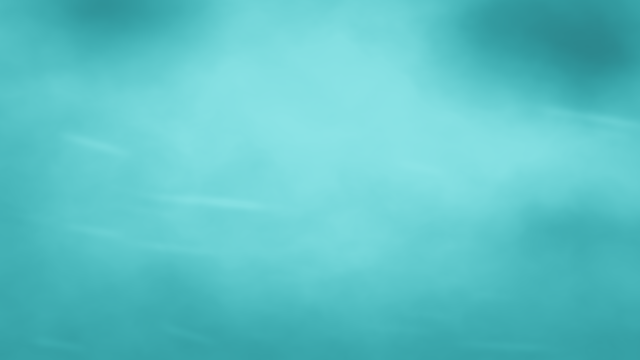
This background is drawn by a Shadertoy shader. Its source:

```glsl
// Teal mist: a broad pale glow between dark cloud banks in the upper corners.
// Soft elliptical lobes, bent by gradient noise, sum to one tone that a colour
// ramp tints; thin slanted wisps drift across the haze.

vec2 hash2(vec2 p) {
    p = vec2(dot(p, vec2(127.1, 311.7)), dot(p, vec2(269.5, 183.3)));
    return fract(sin(p) * 43758.5);
}

float gradientNoise(vec2 p) {
    vec2 i = floor(p), f = fract(p);
    vec2 u = f * f * f * (f * (f * 6.0 - 15.0) + 10.0);
    vec2 e = vec2(0.0, 1.0);
    float a = dot(hash2(i) * 2.0 - 1.0, f);
    float b = dot(hash2(i + e.yx) * 2.0 - 1.0, f - e.yx);
    float c = dot(hash2(i + e.xy) * 2.0 - 1.0, f - e.xy);
    float d = dot(hash2(i + e.yy) * 2.0 - 1.0, f - e.yy);
    return mix(mix(a, b, u.x), mix(c, d, u.x), u.y);
}

float fbm(vec2 p) {
    float sum = 0.0, amp = 0.5;
    for (int i = 0; i < 4; i++) {
        sum += amp * gradientNoise(p);
        p = mat2(1.6, 1.2, -1.2, 1.6) * p + 3.7;
        amp *= 0.5;
    }
    return sum;
}

// Elliptical falloff
float lobe(vec2 p, vec2 center, vec2 radius) {
    vec2 d = (p - center) / radius;
    return exp(-dot(d, d));
}

// Thin wisp along a slope, fading at both ends
float wisp(vec2 p, vec2 center, float halfLength, float slope) {
    vec2 d = p - center;
    d.y -= slope * d.x;
    return exp(-pow(abs(d.x / halfLength), 4.0) - pow(abs(d.y) / 0.014, 2.0));
}

void mainImage(out vec4 fragColor, in vec2 fragCoord) {
    // Height spans 0 to 1, width 0 to 1.78
    vec2 p = fragCoord / iResolution.y;
    p.x *= 1.7778 * iResolution.y / iResolution.x;
    vec2 q = p + 0.09 * vec2(fbm(p * 4.0), fbm(p * 4.0 + 19.0));

    // Floor shading and the broad glow
    float tone = mix(0.38, 0.63, smoothstep(0.0, 0.35, q.y));
    tone += 0.42 * lobe(q, vec2(0.92, 0.69), vec2(0.80, 0.40));
    tone += 0.13 * lobe(q, vec2(1.52, 0.55), vec2(0.32, 0.12));
    tone += 0.15 * lobe(q, vec2(0.95, 0.20), vec2(0.30, 0.15));

    // Dark cloud banks
    tone -= 0.50 * lobe(p, vec2(0.31, 0.98), vec2(0.23, 0.14));
    tone -= 0.48 * lobe(q, vec2(1.60, 0.92), vec2(0.27, 0.19));
    tone -= 0.22 * lobe(q, vec2(1.66, 0.80), vec2(0.15, 0.14));
    tone -= 0.24 * lobe(q, vec2(1.36, 0.90), vec2(0.16, 0.16));
    tone -= 0.20 * lobe(q, vec2(1.62, 0.34), vec2(0.25, 0.10));
    tone -= 0.16 * lobe(q, vec2(0.00, 0.42), vec2(0.13, 0.25));

    // Stronger contrast, then cloud texture stretched sideways
    tone = 0.70 + 1.15 * (tone - 0.67);
    tone += 0.20 * fbm(q * vec2(5.0, 7.0) + 7.0);

    // Main wisps
    tone += 0.09 * wisp(p, vec2(0.58, 0.44), 0.18, -0.09);
    tone += 0.09 * wisp(p, vec2(0.26, 0.60), 0.09, -0.28);
    tone += 0.08 * wisp(p, vec2(0.255, 0.36), 0.08, -0.18);
    tone += 0.11 * wisp(p, vec2(1.65, 0.673), 0.15, -0.17);
    tone += 0.09 * wisp(p, vec2(1.41, 0.038), 0.13, -0.05);
    tone += 0.10 * wisp(p, vec2(0.16, 0.044), 0.07, -0.15);
    tone += 0.07 * wisp(p, vec2(0.49, 0.31), 0.12, -0.10);
    tone += 0.08 * wisp(p, vec2(0.525, 0.07), 0.07, -0.30);
    tone += 0.08 * wisp(p, vec2(1.17, 0.533), 0.06, -0.20);

    // Faint scattered wisps
    for (int i = 0; i < 8; i++) {
        vec2 r = hash2(vec2(float(i), 4.0));
        vec2 center = vec2(1.78 * (float(i) + r.x) / 8.0, 0.05 + 0.65 * r.y);
        tone += 0.035 * wisp(p, center, 0.05 + 0.05 * r.x, -0.05 - 0.2 * r.y);
    }

    // Deep teal to pale aqua, easing off in the brightest haze
    tone = max(tone, 0.0);
    tone -= 0.6 * max(tone - 1.05, 0.0);
    vec3 color = vec3(0.17 + 0.31 * tone * tone, 0.50 + 0.355 * tone, 0.525 + 0.34 * tone);
    fragColor = vec4(color, 1.0);
}
```
